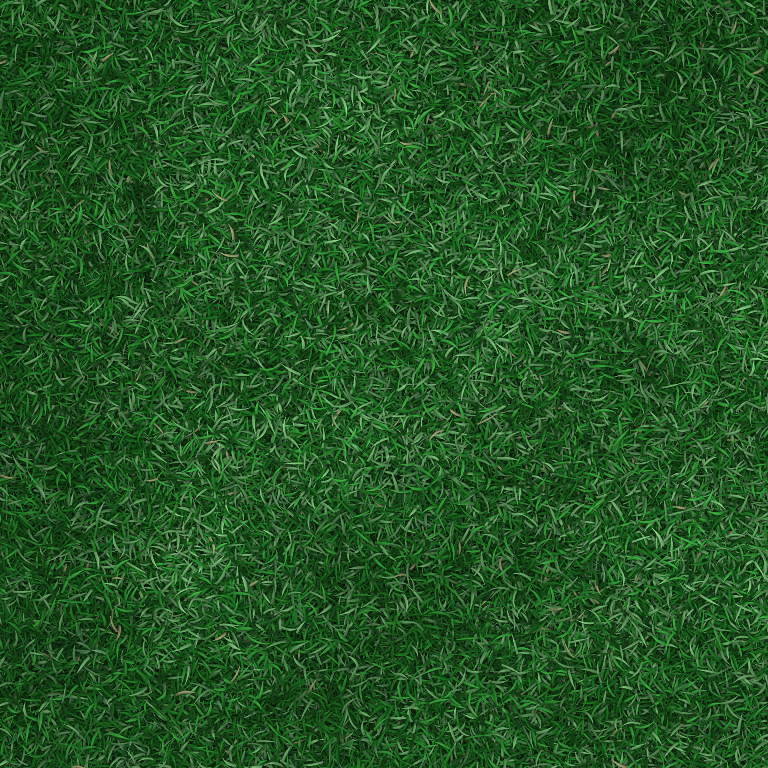
This texture is drawn by a three.js fragment shader. Its source:

```glsl
// Dense mown lawn seen from above: short, bent, tapering grass blades.
// Jittered grids of blades are stacked from deep to top; each blade shades
// what lies below it, and soft noise varies the turf in broad patches.

#define LAYERS 18
#define CELLS 56.0          // grid cells across the canvas
#define HALF_LENGTH 0.0125  // mean half length of a blade
#define HALF_WIDTH 0.0015   // mean half width of a blade
#define EDGE 0.0007         // softness of blade edges
#define BEND 0.3            // strongest curve of a blade
#define SHADOW 0.34         // darkening beside a blade
#define PALE_SHARE 0.30     // share of greyish, glossy blades
#define STRAW_SHARE 0.015   // share of dry blades
#define PATCHES 5.0         // broad turf patches across
#define GAIN 1.13           // overall brightness

varying vec2 vUv;

const vec3 SOIL   = vec3(0.06, 0.15, 0.05);
const vec3 DEEP   = vec3(0.07, 0.23, 0.07);
const vec3 GREEN  = vec3(0.09, 0.37, 0.10);
const vec3 BRIGHT = vec3(0.18, 0.54, 0.19);
const vec3 DULL   = vec3(0.23, 0.40, 0.23);
const vec3 PALE   = vec3(0.39, 0.62, 0.38);
const vec3 STRAW  = vec3(0.50, 0.50, 0.35);

// Four random values for one grid cell
vec4 hash4(vec2 p) {
  float n = dot(p, vec2(127.1, 311.7));
  return fract(sin(n + vec4(0.0, 1.7, 3.1, 4.9)) * 43758.5453);
}

float valueNoise(vec2 p) {
  vec2 i = floor(p);
  vec2 f = fract(p);
  f = f * f * (3.0 - 2.0 * f);
  float low = mix(hash4(i).x, hash4(i + vec2(1.0, 0.0)).x, f.x);
  float high = mix(hash4(i + vec2(0.0, 1.0)).x, hash4(i + vec2(1.0)).x, f.x);
  return mix(low, high, f.y);
}

// Fresh, pale or dry colour of a blade
vec3 bladeColour(float kind, float tone, float patchTone) {
  vec3 fresh = mix(DEEP, GREEN, smoothstep(0.0, 0.55, tone));
  fresh = mix(fresh, BRIGHT, smoothstep(0.5, 1.0, tone));
  float paleShare = PALE_SHARE * (0.5 + patchTone);
  vec3 colour = mix(fresh, mix(DULL, PALE, tone), step(kind, paleShare));
  return mix(colour, STRAW, step(1.0 - STRAW_SHARE, kind));
}

// Paints the blade of one cell, with its shadow, over the turf
vec3 paintBlade(vec3 turf, vec2 p, vec2 cell, float layer, float patchTone) {
  vec2 seed = cell + layer * 0.618;
  vec4 place = hash4(seed);
  vec2 q = p - (cell + place.xy) / CELLS;
  float halfLength = HALF_LENGTH * mix(0.65, 1.25, place.z);
  if (dot(q, q) > 1.3 * halfLength * halfLength) return turf;

  // Blade space: x runs from root to tip, y across the curved midrib
  vec4 look = hash4(seed + 91.7);
  float angle = 6.2832 * place.w;
  float c = cos(angle);
  float s = sin(angle);
  q = vec2(c * q.x + s * q.y, c * q.y - s * q.x);
  float along = q.x / halfLength;
  q.y += (look.x - 0.5) * 2.0 * BEND * halfLength * (along * along - 0.35);

  float width = HALF_WIDTH * mix(0.7, 1.3, look.y);
  float taper = width * (1.0 - 0.75 * smoothstep(-0.1, 1.0, along));
  float ends = 1.0 - smoothstep(0.9, 1.0, abs(along));
  float cover = ends * (1.0 - smoothstep(-EDGE, EDGE, abs(q.y) - taper));
  float shade = 1.0 - smoothstep(0.0, 3.2 * width, abs(q.y));
  shade *= 1.0 - smoothstep(0.6, 1.0, abs(along));

  // Lower blades are darker; tips and one flank catch the light
  float height = layer / float(LAYERS - 1);
  float light = mix(0.72, 1.1, height) * (0.95 + 0.18 * along);
  light *= 1.0 + 0.14 * clamp(q.y / width, -1.0, 1.0);
  vec3 blade = bladeColour(look.z, look.w, patchTone) * light;
  return mix(turf * (1.0 - SHADOW * shade), blade, cover);
}

void main() {
  float patchTone = 0.65 * valueNoise(vUv * PATCHES + 3.7)
                  + 0.35 * valueNoise(vUv * PATCHES * 3.0 + 11.3);
  vec3 turf = SOIL;

  for (int i = 0; i < LAYERS; i++) {
    float layer = float(i);
    // Each grid is turned and shifted so no lattice shows
    float turn = layer * 1.1;
    float c = cos(turn);
    float s = sin(turn);
    vec2 p = mat2(c, s, -s, c) * (vUv - 0.5) + layer * vec2(0.0037, 0.0071);
    vec2 home = floor(p * CELLS);
    for (int y = -1; y <= 1; y++) {
      for (int x = -1; x <= 1; x++) {
        vec2 cell = home + vec2(float(x), float(y));
        turf = paintBlade(turf, p, cell, layer, patchTone);
      }
    }
  }

  turf *= GAIN * mix(0.85, 1.15, patchTone);
  gl_FragColor = vec4(clamp(turf, 0.0, 1.0), 1.0);
}
```
